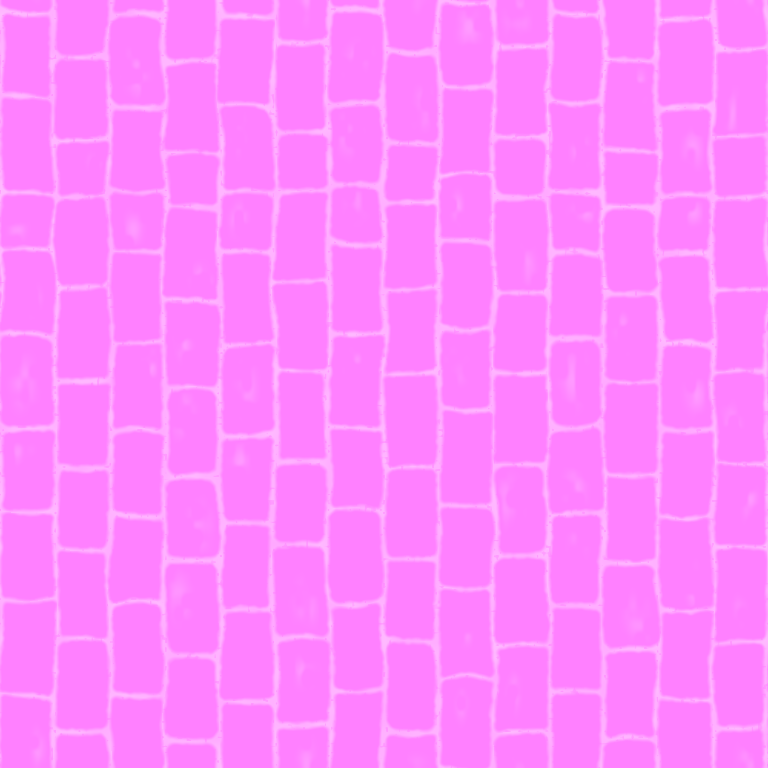
Reproduce this texture procedurally as a Shadertoy shader.

```glsl
// Pink cobbles: 14 staggered columns of 9 stones, one short course near the top.
// Each stone is a skewed rounded box with a noisy rim; pale mortar fills the gaps,
// with fine pits in the mortar and faint worn patches on some stones.

const float COLUMNS = 14.0;
const int ROWS = 9;
const int SHORT_ROW = 6;
const float SHORT_HEIGHT = 0.078;
const float TALL_HEIGHT = (1.0 - SHORT_HEIGHT) / 8.0;
const float BASE_EVEN = -0.011;
const float BASE_ODD = 0.047;
const float COLUMN_JITTER = 0.026;
const float JOINT_JITTER = 0.012;
const float GAP = 0.0036;          // half width of the mortar
const float GAP_VARIATION = 0.0022;
const float WARP = 0.0075;         // slow bending of the joints
const float ROUGHNESS = 0.0042;    // fine wobble of the rims
const float SKEW = 0.05;
const float WORN_SHARE = 0.38;
const vec3 STONE = vec3(1.0, 0.50, 1.0);
const vec3 MORTAR = vec3(1.0, 0.73, 1.0);

float hash(vec2 p) {
    vec3 q = fract(vec3(p.xyx) * 0.1031);
    q += dot(q, q.yzx + 33.33);
    return fract((q.x + q.y) * q.z);
}

// Value noise that repeats after one canvas; freq holds whole numbers
float noise(vec2 uv, vec2 freq, float seed) {
    vec2 p = uv * freq, i = floor(p), f = fract(p);
    f = f * f * (3.0 - 2.0 * f);
    vec2 a = mod(i, freq) + seed, b = mod(i + 1.0, freq) + seed;
    return mix(mix(hash(a), hash(vec2(b.x, a.y)), f.x),
               mix(hash(vec2(a.x, b.y)), hash(b), f.x), f.y);
}

// Height of the joint below stone i in a column
float jointHeight(int i, float column) {
    float y = float(i) * TALL_HEIGHT;
    if (i > SHORT_ROW) y -= TALL_HEIGHT - SHORT_HEIGHT;
    if (i > 0 && i < ROWS) y += (hash(vec2(column, float(i) + 70.0)) - 0.5) * JOINT_JITTER;
    return y;
}

float roundedBox(vec2 p, vec2 halfSize, float radius) {
    vec2 q = abs(p) - halfSize + radius;
    return length(max(q, 0.0)) + min(max(q.x, q.y), 0.0) - radius;
}

void mainImage(out vec4 fragColor, in vec2 fragCoord) {
    vec2 uv = fragCoord / iResolution.xy;
    float pixel = 1.0 / iResolution.y;

    // Bend the grid
    vec2 bend = vec2(noise(uv, vec2(14.0, 16.0), 11.0), noise(uv, vec2(28.0, 9.0), 47.0));
    vec2 p = uv + (bend - 0.5) * WARP;

    // Find the column and the stone in it
    float cell = floor(p.x * COLUMNS);
    float column = mod(cell, COLUMNS);
    float base = mix(BASE_EVEN, BASE_ODD, mod(column, 2.0));
    base += (hash(vec2(column, 5.0)) - 0.5) * COLUMN_JITTER;
    float y = fract(p.y - base);
    float low = 0.0, high = 1.0, row = 0.0;
    for (int i = 0; i < ROWS; i++) {
        float bottom = jointHeight(i, column);
        if (y >= bottom) {
            low = bottom;
            high = jointHeight(i + 1, column);
            row = float(i);
        }
    }
    vec2 id = vec2(column, row) + 100.0;
    vec4 rnd = vec4(hash(id), hash(id + 31.0), hash(id + 67.0), hash(id + 93.0));

    // Stone outline
    vec2 local = vec2(p.x - (cell + 0.5) / COLUMNS, y - 0.5 * (low + high));
    vec2 halfSize = 0.5 * vec2(1.0 / COLUMNS, high - low);
    vec2 skewed = local + (rnd.xy - 0.5) * SKEW * local.yx;
    vec2 inset = GAP + (rnd.zw - 0.5) * GAP_VARIATION;
    float rough = noise(uv, vec2(70.0), 3.0) * 0.6 + noise(uv, vec2(160.0), 23.0) * 0.4;
    float radius = mix(0.005, 0.013, rnd.x * rnd.w);
    float d = roundedBox(skewed, halfSize - inset, radius) + (rough - 0.5) * ROUGHNESS;

    // Mortar with soft rim, uneven tone and small pits
    float soft = max(0.0028, pixel);
    float mortar = smoothstep(-soft, soft + 0.0012, d);
    mortar *= mix(0.68, 1.0, noise(uv, vec2(48.0), 61.0));
    float pits = smoothstep(0.76, 0.93, noise(uv, vec2(250.0), 83.0));
    mortar *= 1.0 - 0.45 * pits;

    // Worn patches: a blurred streak on some stones
    vec2 spot = local - (rnd.yz - 0.5) * halfSize;
    vec2 spread = halfSize * vec2(mix(0.22, 0.5, rnd.w), mix(0.3, 0.6, rnd.x));
    float patchMask = exp(-dot(spot / spread, spot / spread) * 1.6);
    float mottling = smoothstep(0.35, 0.85, noise(uv, vec2(90.0, 60.0), 29.0));
    float worn = step(hash(id + 151.0), WORN_SHARE) * patchMask * mottling;
    worn *= 0.45 * smoothstep(0.0, 0.008, -d);

    fragColor = vec4(mix(STONE, MORTAR, clamp(max(mortar, worn), 0.0, 1.0)), 1.0);
}
```
